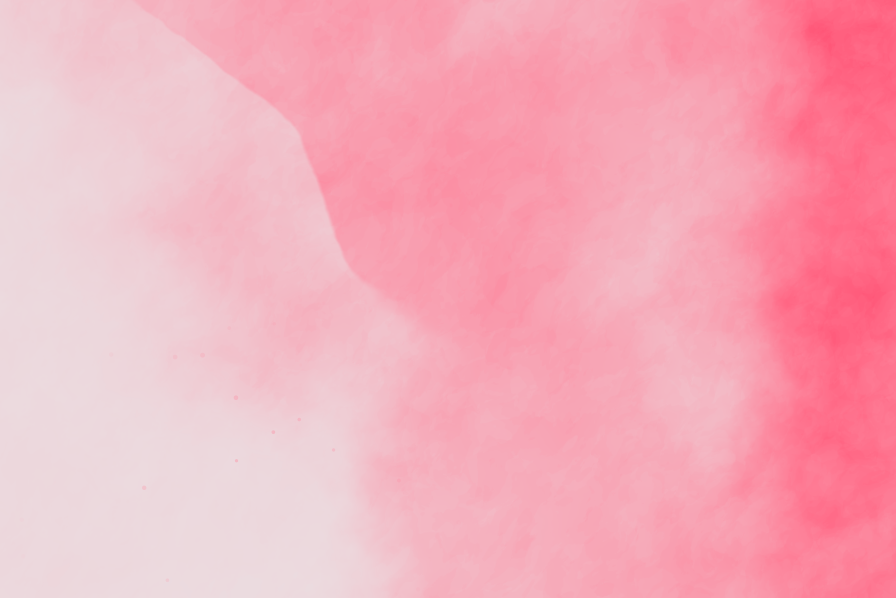
Write a Shadertoy shader that draws this background.

```glsl
// Watercolour wash running from pale grey-pink at the left to deep rose at the right.
// A pigment density is built from soft pools, a drying edge and slanted layers of
// noise with crisp borders, then turned into colour by a smooth pigment ramp.

#define CANVAS vec2(1.5, 1.0)
#define POOL_WARP 0.13
#define EDGE_WARP 0.03
#define MOTTLE 0.06
#define LAYER_DEPTH 0.15
#define BRUSH_DEPTH 0.17
#define FLECK_DEPTH 0.09
#define BLOOM_SCALE 13.0
#define BLOOM_DEPTH 0.13
#define SPECK_SCALE 19.0

float hash(vec2 p) {
    vec3 q = fract(vec3(p.xyx) * 0.1031);
    q += dot(q, q.yzx + 33.33);
    return fract((q.x + q.y) * q.z);
}

vec2 hash2(vec2 p) {
    return vec2(hash(p), hash(p + 57.3));
}

float noise(vec2 p) {
    vec2 i = floor(p), f = fract(p);
    f = f * f * (3.0 - 2.0 * f);
    return mix(mix(hash(i), hash(i + vec2(1, 0)), f.x),
               mix(hash(i + vec2(0, 1)), hash(i + vec2(1, 1)), f.x), f.y);
}

float fbm(vec2 p) {
    float sum = 0.0, amp = 0.5;
    for (int i = 0; i < 5; i++) {
        sum += amp * noise(p);
        p = mat2(1.6, 1.2, -1.2, 1.6) * p + 7.1;
        amp *= 0.5;
    }
    return sum;
}

vec2 warp(vec2 p) {
    return vec2(fbm(p), fbm(p + 31.7)) - 0.48;
}

// Flat steps with borders about one pixel wide
float terraces(float n) {
    float blur = clamp(fwidth(n), 0.02, 1.0);
    return floor(n) + clamp((fract(n) - 0.5) / blur + 0.5, 0.0, 1.0);
}

// Noise cut into flat layers, centred on zero
float layers(vec2 p, float count) {
    return terraces(fbm(p) * count) / count - 0.48;
}

// Soft elliptical pool of pigment
float pool(vec2 p, vec2 center, vec2 radius) {
    vec2 d = (p - center) / radius;
    return exp(-dot(d, d));
}

// Distance to the nearest bloom centre, in cells
float blooms(vec2 p) {
    vec2 cell = floor(p);
    float nearest = 2.0;
    for (int k = 0; k < 9; k++) {
        vec2 c = cell + vec2(k % 3 - 1, k / 3 - 1);
        nearest = min(nearest, length(c + hash2(c) - p));
    }
    return nearest;
}

float softRamp(float x) {
    return 0.5 * (x + sqrt(x * x + 0.002));
}

// Horizontal position of the drying edge at height y
float washEdge(float y) {
    return 0.505 - 1.32 * softRamp(y - 0.785) + 0.32 * softRamp(0.785 - y)
         + 0.9 * softRamp(0.57 - y) - 2.0 * softRamp(0.4 - y)
         + 0.75 * softRamp(0.22 - y);
}

float paleWash(vec2 p) {
    float d = 0.04 + 0.16 * pool(p, vec2(0.18, 1.0), vec2(0.17, 0.14));
    d += 0.22 * pool(p, vec2(0.38, 0.68), vec2(0.21, 0.22));
    d += 0.17 * pool(p, vec2(0.50, 0.43), vec2(0.14, 0.13));
    return d + 0.22 * pool(p, vec2(0.73, 0.41), vec2(0.17, 0.13));
}

float roseWash(vec2 p) {
    float d = 0.45 + 0.38 * smoothstep(1.20, 1.43, p.x);
    // Dense pools
    d += 0.12 * pool(p, vec2(0.72, 0.73), vec2(0.20, 0.25));
    d += 0.12 * pool(p, vec2(1.20, 0.98), vec2(0.15, 0.13));
    d += 0.16 * pool(p, vec2(1.40, 0.42), vec2(0.10, 0.17));
    d += 0.13 * pool(p, vec2(1.50, 0.95), vec2(0.12, 0.16));
    d += 0.08 * pool(p, vec2(1.22, 0.08), vec2(0.13, 0.12));
    d += 0.06 * pool(p, vec2(0.95, 0.42), vec2(0.12, 0.15));
    // Rinsed areas
    d -= 0.10 * pool(p, vec2(0.25, 1.00), vec2(0.14, 0.12));
    d -= 0.12 * pool(p, vec2(0.85, 0.98), vec2(0.11, 0.09));
    d -= 0.06 * pool(p, vec2(1.10, 0.80), vec2(0.14, 0.12));
    d -= 0.15 * pool(p, vec2(1.06, 0.55), vec2(0.13, 0.15));
    d -= 0.17 * pool(p, vec2(1.17, 0.28), vec2(0.11, 0.11));
    d -= 0.10 * pool(p, vec2(0.75, 0.08), vec2(0.28, 0.22));
    return d - 0.12 * pool(p, vec2(1.48, 0.00), vec2(0.15, 0.18));
}

vec3 pigmentColor(float density) {
    float g = 0.87 - 0.5 * density;
    float r = 1.0 - 0.07 * pow(max((g - 0.4) / 0.43, 0.0), 1.5);
    return vec3(r, g, 0.205 + 0.78 * g);
}

void mainImage(out vec4 fragColor, in vec2 fragCoord) {
    vec2 p = fragCoord / iResolution.xy * CANVAS;
    vec2 q = p + POOL_WARP * warp(p * 6.0) + 0.07 * warp(p * 17.0 + 8.0);

    // Pale and rose washes meet at an edge that softens downward
    float soften = 1.0 - smoothstep(0.36, 0.56, p.y);
    vec2 e = p + EDGE_WARP * (1.0 + 3.0 * soften) * warp(p * 9.0 + 3.0);
    float side = e.x - washEdge(e.y);
    float width = mix(0.005, 0.09, soften);
    float rose = smoothstep(-width, width, side);
    float pale = paleWash(q) + 0.08 * (1.0 - soften) * exp(-abs(side) * 14.0);
    float density = mix(pale, roseWash(q), rose);

    // Mottling, broad layers, slanted brush layers and small flecks
    float wet = mix(0.2, 1.0, smoothstep(0.02, 0.35, density));
    vec2 slant = mat2(0.8, 0.6, -0.6, 0.8) * (p + 0.06 * warp(p * 8.0 + 4.0));
    density += wet * (MOTTLE * (fbm(q * 10.0 + 19.0) - 0.48)
             + LAYER_DEPTH * layers(q * 6.0 + 11.0, 6.0)
             + BRUSH_DEPTH * layers(slant * vec2(17.0, 9.0) + 23.0, 6.0)
             + FLECK_DEPTH * layers(slant * vec2(34.0, 22.0) + 41.0, 4.0));

    // Blooms in the deep rose, with darker veins between them
    vec2 b = (p + 0.05 * warp(p * 16.0)) * BLOOM_SCALE;
    float veins = pow(blooms(b), 2.0) + 0.6 * pow(blooms(b * 2.1 + 5.0), 2.0);
    veins = mix(veins, terraces(veins * 4.0) / 4.0, 0.7);
    density += BLOOM_DEPTH * (veins - 0.42) * smoothstep(1.15, 1.4, p.x);

    // Sparse specks on the pale paper
    vec2 s = p * SPECK_SCALE, cell = floor(s);
    float size = 0.03 + 0.03 * hash(cell + 5.0);
    float speck = 1.0 - smoothstep(size, size + 0.04, length(fract(s) - 0.25 - 0.5 * hash2(cell)));
    speck *= step(0.87, hash(cell + 91.0)) * pool(p, vec2(0.40, 0.20), vec2(0.25, 0.22));
    density += 0.25 * speck;

    fragColor = vec4(pigmentColor(clamp(density, 0.0, 1.1)), 1.0);
}
```
